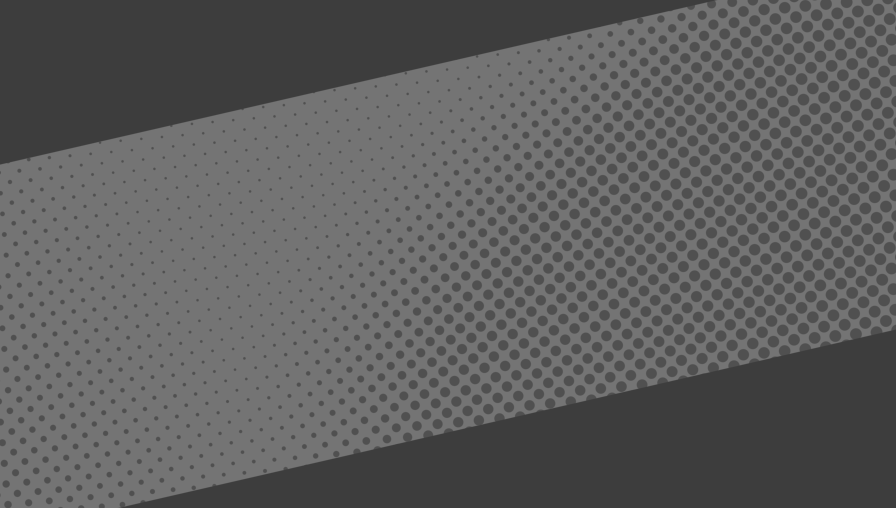
Give the GLSL for this background, as a Shadertoy shader.

```glsl
const vec3 DARK_GREY = vec3(0.24);
const vec3 BAND_GREY = vec3(0.453);
const vec3 DOT_GREY = vec3(0.315);

const float BAND_SLOPE = 0.2295;
const float DOT_SPACING = 0.02884;
const float DOT_ANGLE = 0.8758;
const vec2 DOT_ANCHOR = vec2(0.8135, 0.4680);

mat2 rotation(float angle) {
    float c = cos(angle), s = sin(angle);
    return mat2(c, s, -s, c);
}

// Share of a pixel covered by a shape at the given signed distance
float coverage(float dist, float pixel) {
    return smoothstep(0.75 * pixel, -0.75 * pixel, dist);
}

// Signed distance to a slanted band, given its heights at x = 0
float bandDistance(vec2 p, float slope, float bottom, float top) {
    float height = (p.y - slope * p.x) / sqrt(1.0 + slope * slope);
    float scale = inversesqrt(1.0 + slope * slope);
    return max(bottom * scale - height, height - top * scale);
}

// Dots swell past a curved front on the right and toward the lower left
float dotRadius(vec2 center) {
    float rise = center.y - 0.08;
    float front = center.x - (0.666 + 0.793 * rise * rise);
    float right = 0.0078 * smoothstep(-0.25, 0.25, front)
                + 0.0014 * smoothstep(1.03, 1.72, center.x);
    float left = max(0.0, 0.0051 - dot(center, vec2(0.008, 0.005)));
    return 0.0024 + right + left;
}

// Signed distance to the nearest dot of a rotated square lattice
float halftoneDistance(vec2 p, vec2 anchor, float spacing, float angle) {
    mat2 turn = rotation(angle);
    vec2 cell = round((p - anchor) * turn / spacing);
    vec2 center = anchor + turn * cell * spacing;
    return length(p - center) - dotRadius(center);
}

void mainImage(out vec4 fragColor, in vec2 fragCoord) {
    float pixel = 1.0 / iResolution.y;
    vec2 p = fragCoord * pixel;

    // Dotted band
    float dots = halftoneDistance(p, DOT_ANCHOR, DOT_SPACING, DOT_ANGLE);
    vec3 band = mix(BAND_GREY, DOT_GREY, coverage(dots, pixel));

    // Dark surround
    float edge = bandDistance(p, BAND_SLOPE, -0.0535, 0.676);
    vec3 color = mix(DARK_GREY, band, coverage(edge, pixel));

    fragColor = vec4(color, 1.0);
}
```
